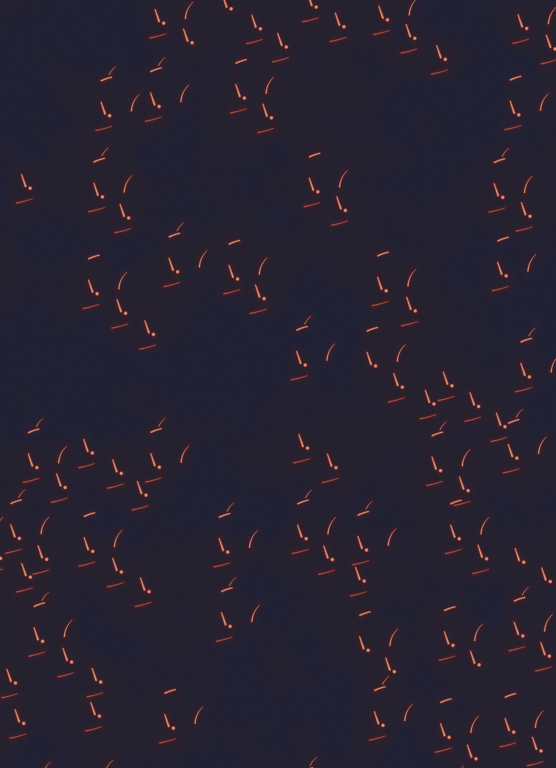
This pattern is drawn by a WebGL 2 fragment shader. Its source:

```glsl
#version 300 es
precision highp float;
// Small ember-coloured strokes, dots and arcs scattered in diagonal chains on dusky navy.

#define CELL vec2(0.090, 0.115)  // spacing of the chains, in canvas heights
#define DENSITY 0.64             // mean share of cells that hold a chain
#define CHAIN_STEP vec2(0.034, -0.028)
#define ACCENT_SHARE 0.70        // chains that start with an arc and a dash
#define HALO_SIZE 0.0030
#define SOFTNESS 0.0024          // width of the stroke edges
#define GRAIN 0.010
#define NAVY vec3(0.126, 0.130, 0.210)
#define DUSK vec3(0.144, 0.130, 0.184)
#define HALO vec3(0.300, 0.110, 0.130)
#define EMBER vec3(1.000, 0.600, 0.450)
#define RUST vec3(0.820, 0.360, 0.300)

uniform vec2 u_resolution;
out vec4 fragColor;

float hash(vec2 p) {
    vec3 q = fract(vec3(p.xyx) * 0.1031);
    q += dot(q, q.yzx + 33.33);
    return fract((q.x + q.y) * q.z);
}

float noise(vec2 p) {
    vec2 i = floor(p), f = fract(p);
    f = f * f * (3.0 - 2.0 * f);
    return mix(mix(hash(i), hash(i + vec2(1, 0)), f.x),
               mix(hash(i + vec2(0, 1)), hash(i + vec2(1, 1)), f.x), f.y);
}

// Distance to a bowed stroke whose half width runs from w.x to w.y
float stroke(vec2 p, vec2 a, vec2 b, float bow, vec2 w) {
    vec2 ab = b - a;
    float t = clamp(dot(p - a, ab) / dot(ab, ab), 0.0, 1.0);
    vec2 side = normalize(vec2(-ab.y, ab.x));
    vec2 onCurve = a + ab * t + side * bow * 4.0 * t * (1.0 - t);
    return length(p - onCurve) - mix(w.x, w.y, t);
}

// Slanted tick with its dot
float tick(vec2 p) {
    float bar = stroke(p, vec2(-0.0055, 0.0150), vec2(-0.0004, 0.0), 0.0, vec2(0.0007, 0.0013));
    return min(bar, length(p - vec2(0.0056, -0.0026)) - 0.0021);
}

float underline(vec2 p) {
    return stroke(p, vec2(-0.012, -0.0218), vec2(0.008, -0.0165), -0.0004, vec2(0.0008, 0.0004));
}

// Arc to the right, dash above and sometimes a thin second dash
float accents(vec2 p, float pick) {
    float d = stroke(p, vec2(0.034, 0.004), vec2(0.044, 0.025), 0.0022, vec2(0.0009, 0.0001));
    d = min(d, stroke(p, vec2(-0.005, 0.043), vec2(0.008, 0.0475), 0.0004, vec2(0.0010, 0.0008)));
    if (pick > 0.5)
        d = min(d, stroke(p, vec2(0.005, 0.051), vec2(0.013, 0.061), 0.0006, vec2(0.0004, 0.0)));
    return d;
}

float coverage(float d, float blur) {
    return smoothstep(0.5, -0.5, d / blur);
}

void main() {
    vec2 p = gl_FragCoord.xy / u_resolution.y;
    float blur = max(SOFTNESS, 1.0 / u_resolution.y);
    vec2 home = floor(p / CELL);
    float bright = 1.0, dim = 1.0, warmth = 0.0;

    // Nearest marks among the chains of the surrounding cells
    for (int y = -1; y <= 1; y++)
    for (int x = -1; x <= 1; x++) {
        vec2 cell = home + vec2(x, y);
        vec2 id = cell + 40.0;
        float cluster = DENSITY + 0.6 * (noise(id * 0.45) - 0.5);
        if (hash(id + 7.3) > cluster) continue;

        vec2 jitter = vec2(hash(id + 19.1), hash(id + 53.7));
        vec2 q = p - (cell + vec2(0.2, 0.35) + vec2(0.40, 0.30) * jitter) * CELL;
        float links = 1.0 + floor(hash(id + 81.9) * 3.0);

        if (hash(id + 31.4) < ACCENT_SHARE)
            bright = min(bright, accents(q, hash(id + 67.2)));

        for (float k = 0.0; k < links; k++) {
            vec2 wobble = 0.004 * vec2(hash(id + k * 3.7), hash(id - k * 5.1));
            vec2 r = q - k * (CHAIN_STEP + wobble);
            bright = min(bright, tick(r));
            if (hash(id + k * 11.3 + 97.0) < 0.85) dim = min(dim, underline(r));
            warmth += exp(-dot(r, r) / 0.0014);
        }
    }

    // Mottled ground, a little warmer around the marks
    float mottle = noise(p * 9.0) * 0.5 + noise(p * 25.0 + 5.0) * 0.5;
    float dusk = smoothstep(0.28, 0.72, mottle * 0.8 + 0.30 * min(warmth, 1.0));
    vec3 color = mix(NAVY, DUSK, dusk);
    color += GRAIN * (noise(p * 330.0) - 0.5);

    // Soft halo, then the strokes
    float nearest = max(min(bright, dim), 0.0);
    color = mix(color, HALO, 0.65 * exp(-nearest / HALO_SIZE));
    color = mix(color, RUST, 0.85 * coverage(dim, blur));
    color = mix(color, EMBER, 0.92 * coverage(bright, blur));
    fragColor = vec4(color, 1.0);
}
```
